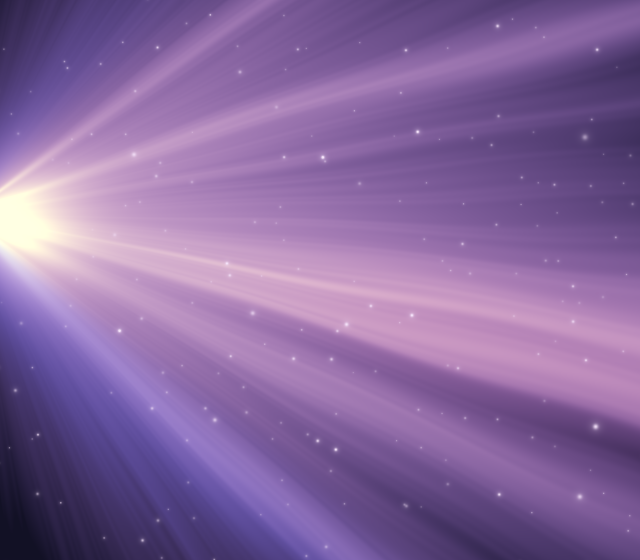
Reproduce this background procedurally as a WebGL 1 fragment shader.

```glsl
precision highp float;
// Violet light rays fanning out from a bright glow at the left, over scattered stars.
uniform vec2 u_resolution;

float hash(vec2 p) {
    return fract(sin(dot(p, vec2(127.1, 311.7))) * 43758.55);
}

float bell(float x, float width) {
    x /= width;
    return exp(-x * x);
}

// Light level of the fan, by angle and distance from the pole
float fanLevel(float a, float r) {
    float level = 5.6 - 4.0 * r;
    level -= 3.8 * max(a - 0.36, 0.0) + 5.2 * max(-a - 0.65, 0.0);

    // Upper beams
    level += (0.6 + 1.1 * r) * bell(a - 0.63, 0.05);
    level += 1.75 * r * bell(a - 0.35 + 0.055 * r, 0.04);
    level += 0.6 * r * bell(a - 0.17, 0.025);
    level += 0.4 * r * bell(a - 0.05, 0.03);

    // Broad pink beam with two bright edges
    float beam = (1.0 - smoothstep(-0.2, 0.08, a)) * smoothstep(-0.36, -0.25, a);
    level += 2.8 * r * beam;
    level += 0.45 * smoothstep(0.05, 0.5, r) * (bell(a + 0.188, 0.014) + bell(a + 0.295, 0.018));

    // Lower beams and the shade between them
    level += 1.5 * r * bell(a + 0.43, 0.07);
    level -= 0.45 * bell(a + 0.61, 0.07);
    level += 1.7 * r * bell(a + 0.83 - 0.1 * r, 0.065);
    return level;
}

// Fine streaks along the rays
float streaks(float a, float r) {
    float sum = 0.0;
    float frequency = 38.0;
    float amplitude = 0.12;
    for (int i = 0; i < 4; i++) {
        sum += amplitude * sin(a * frequency + 1.6 * sin(a * frequency * 0.37 + r * 3.0) + float(i) * 2.1);
        frequency *= 1.9;
        amplitude *= 0.72;
    }
    return sum * smoothstep(0.05, 0.7, r);
}

// Colour ramp from deep indigo through mauve to warm white
vec3 ramp(float v) {
    v = clamp(v, -0.6, 7.0);
    float lift = v * v * v * v;
    return vec3(0.15 + 0.13 * v,
                0.12 + 0.09 * v + 0.00013 * lift,
                0.25 + 0.165 * v - 0.012 * v * v + 0.00003 * lift);
}

// One star at a random place in some of the cells
float stars(vec2 p, float cells, float share, float radius) {
    vec2 q = p * cells;
    vec2 id = floor(q);
    vec2 spot = 0.15 + 0.7 * vec2(hash(id + 3.7), hash(id + 19.3));
    float d = length(q - id - spot) / cells;
    float size = radius * (0.6 + 0.6 * hash(id + 41.0));
    float glow = bell(d, size) + 0.22 * bell(d, size * 2.6);
    return glow * step(hash(id + 7.1), share) * (0.4 + 0.6 * hash(id + 29.0));
}

void main() {
    vec2 p = gl_FragCoord.xy / u_resolution.y;
    vec2 ray = p - vec2(-0.06, 0.616);
    float r = length(ray);
    float a = atan(ray.y, ray.x);
    a += 0.005 * sin(r * 9.0 + a * 20.0) * smoothstep(0.1, 0.6, r);

    // Rays and the core of light
    float level = fanLevel(a, r) + streaks(a, r);
    vec2 core = p - vec2(0.0, 0.595);
    level += 1.9 * exp(-dot(core, core) / 0.02);
    vec3 color = ramp(level);

    // Cool outer edges, warm lower beam
    float cool = smoothstep(0.6, 0.8, -a) + 0.6 * smoothstep(0.65, 1.0, a);
    color += cool * vec3(-0.06, -0.01, 0.07) * smoothstep(0.3, 2.5, level);
    color += vec3(0.03, -0.01, -0.015) * bell(a + 0.24, 0.14) * smoothstep(0.2, 0.9, r);

    // Stars
    float light = stars(p, 6.0, 0.35, 0.0042);
    light += 0.7 * stars(p + 5.3, 13.0, 0.3, 0.0024);
    light += 0.45 * stars(p + 9.1, 24.0, 0.2, 0.0019);
    light *= smoothstep(0.1, 0.25, r);
    color = mix(color, vec3(0.96, 0.89, 0.98), clamp(light, 0.0, 1.0));

    gl_FragColor = vec4(clamp(color, 0.0, 1.0), 1.0);
}
```
